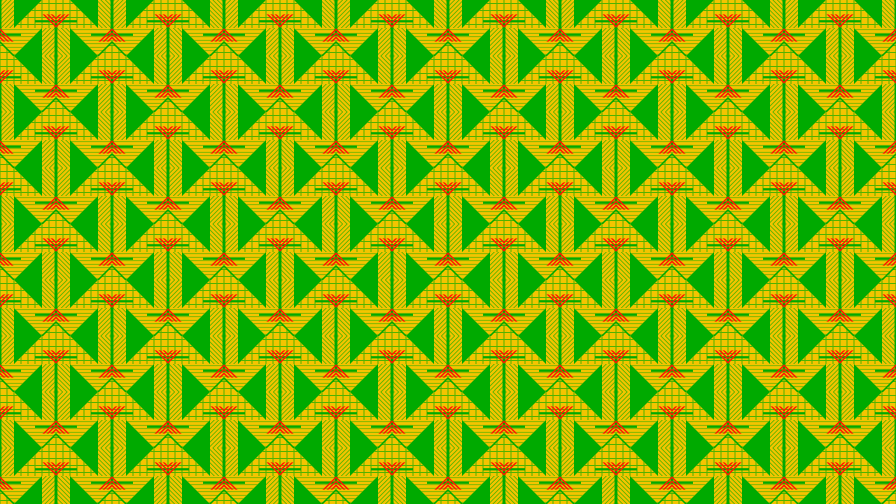
Write a Shadertoy shader that draws this pattern.

```glsl
const vec3 YELLOW = vec3(0.955, 0.77, 0.0);
const vec3 GREEN = vec3(0.0, 0.665, 0.0);
const vec3 RED = vec3(1.0, 0.09, 0.0);
const float ROWS = 4.5;
const float DIAG = 0.70711;

// Antialiased inside of a signed distance
float fill(float d, float px) {
    return clamp(0.5 - d / px, 0.0, 1.0);
}

// Box filtered line, correct for widths below one pixel
float stroke(float d, float halfWidth, float px) {
    return fill(abs(d) - halfWidth, px) - fill(abs(d) + halfWidth, px);
}

// Evenly spaced parallel lines
float hatch(float x, float spacing, float halfWidth, float px) {
    float d = (fract(x / spacing) - 0.5) * spacing;
    return stroke(d, halfWidth, px);
}

// Coordinates relative to the nearest repeat centre
vec2 repeatAround(vec2 p, vec2 centre) {
    return fract(p - centre + 0.5) - 0.5;
}

float box(vec2 q, vec2 halfSize) {
    vec2 d = abs(q) - halfSize;
    return max(d.x, d.y);
}

// Fine line textures of the strip, the gable and the area above it
float textures(vec2 q, vec2 gap, float px) {
    vec2 a = abs(q);
    float strip = fill(box(q, vec2(0.125, 0.25)), px);
    float chevrons = hatch((a.x + a.y) * DIAG, 0.028, 0.0035, px);

    float slope = (abs(gap.x) + gap.y - 0.125) * DIAG;
    float gable = fill(max(slope, -gap.y - 0.25), px);
    float grid = max(hatch(gap.x + 0.03125, 0.0625, 0.0035, px),
                     hatch(gap.y, 0.0625, 0.0035, px));

    float valley = (abs(gap.x) - gap.y - 0.125) * DIAG;
    float above = fill(max(max(valley, -slope), gap.y - 0.25), px);
    float rows = hatch(gap.y, 0.03125, 0.003, px);

    return 0.7 * strip * chevrons + 0.85 * gable * grid + 0.7 * above * rows;
}

// Paired triangles, roof, stem and crossbars
float solids(vec2 q, vec2 gap, float px) {
    vec2 a = abs(q);
    float triangles = fill(max((a.x + a.y - 0.375) * DIAG, 0.125 - a.x), px);
    float roof = stroke((abs(gap.x) + gap.y - 0.125) * DIAG, 0.007, px)
               * fill(-gap.y, px);
    float stem = fill(box(q, vec2(0.013, 0.31)), px);
    float bars = fill(box(vec2(q.x, a.y - 0.31), vec2(0.187, 0.01)), px);
    return max(max(triangles, roof), max(stem, bars));
}

// Three nested chevrons opening outwards at both stem ends
float fans(vec2 q, float px) {
    vec2 a = abs(q);
    float ink = 0.0;
    for (int i = 0; i < 3; i++) {
        float tip = 0.262 + 0.036 * float(i);
        ink = max(ink, stroke((a.y - a.x - tip) * DIAG, 0.0065, px));
    }
    return ink * fill(a.y - 0.372, px);
}

void mainImage(out vec4 fragColor, in vec2 fragCoord) {
    float px = ROWS / iResolution.y;
    vec2 p = fragCoord * px;
    vec3 colour = YELLOW;

    // Two interleaved columns form the half-drop repeat
    for (int i = 0; i < 2; i++) {
        vec2 centre = vec2(0.5, -0.5) * float(i) + vec2(0.0, 0.5);
        vec2 q = repeatAround(p, centre);
        vec2 gap = repeatAround(p, centre + vec2(0.0, 0.5));
        colour = mix(colour, GREEN, clamp(textures(q, gap, px), 0.0, 1.0));
        colour = mix(colour, GREEN, solids(q, gap, px));
        colour = mix(colour, RED, fans(q, px));
    }
    fragColor = vec4(colour, 1.0);
}
```
